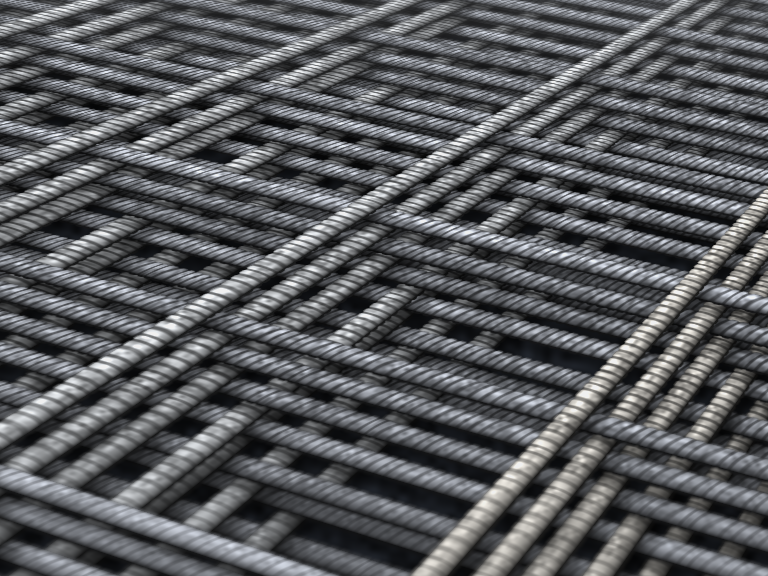
Give the GLSL for this pattern, as a WebGL 1 fragment shader.

```glsl
precision highp float;
// Stacked sheets of ribbed steel mesh, seen obliquely with a shallow focus.
// Two pencils of lines share a tilted horizon to give a perspective grid; each
// sheet is that grid dropped a step lower, painted from the bottom one upward.

uniform vec2 u_resolution;

const vec2 HORIZON_GRAD = vec2(-0.0706, 1.0);

float hash(vec2 p) {
  return fract(sin(dot(p, vec2(127.1, 311.7))) * 43758.5453);
}

float noise(vec2 p) {
  vec2 i = floor(p), f = fract(p);
  f = f * f * (3.0 - 2.0 * f);
  return mix(mix(hash(i), hash(i + vec2(1, 0)), f.x),
             mix(hash(i + vec2(0, 1)), hash(i + vec2(1, 1)), f.x), f.y);
}

// Height below the horizon, which is also the local perspective scale
float horizonDepth(vec2 q) {
  return dot(q, HORIZON_GRAD) + 0.8085;
}

// Position across the nearest bar in radii (positive is its upper side), and its index
vec2 acrossBar(float coord, vec2 grad, float radius, float sheet, float seed) {
  float lower = step(0.5, sheet);
  coord += lower * 0.08 * (hash(vec2(sheet, seed)) - 0.5);
  float id = floor(coord + 0.5);
  float wobble = lower * 0.06 * (hash(vec2(id + seed, sheet)) - 0.5);
  return vec2((coord - id - wobble) / length(grad) / radius, id);
}

// Lays one ribbed rod and its contact shadow over what lies beneath
vec3 paintBar(vec3 under, vec3 steel, float t, float along, float ribs,
              float skew, float seed, float soft, float focus) {
  float x = clamp(t, -1.0, 1.0);

  // Crescent ribs parted by narrow dark notches, slightly uneven
  float phase = along * ribs + skew * x + 0.22 * x * x;
  phase += 0.5 * noise(vec2(along * ribs * 0.6, seed * 31.0));
  float rib = smoothstep(0.1, 0.6, abs(fract(phase) - 0.5) * 2.0);
  rib = mix(0.65, rib, focus);

  // Round cross-section lit from above
  float light = clamp(0.70 * sqrt(1.0 - x * x) + 0.42 * x, 0.0, 1.0);
  float glint = pow(light / 0.82, 6.0) * rib;

  // Mill scale: slow blotches and fine grain
  float blotch = noise(vec2(along * 7.0 + seed * 9.0, seed));
  float grain = noise(vec2(along * ribs * 2.3, x * 2.6 + seed * 13.0));
  float wear = 0.78 + 0.3 * blotch + 0.75 * (grain - 0.5) * focus;

  vec3 rod = steel * (0.05 + light * (0.42 + 0.72 * rib) * wear);
  rod += steel * glint * 0.36 * grain;

  float shadow = 1.0 - smoothstep(0.7, 2.2, abs(t + 0.6));
  float edge = 1.0 + 0.1 * (rib - 0.5);
  float cover = 1.0 - smoothstep(edge - soft, edge + soft, abs(t));
  return mix(under * (1.0 - 0.55 * shadow), rod, cover);
}

void main() {
  vec2 q = gl_FragCoord.xy / u_resolution.y;
  q.y = 1.0 - q.y;
  float depth = horizonDepth(q);

  // Sharp in the middle distance, soft near and far
  float defocus = abs(depth - 1.14);
  float blur = 0.7 / u_resolution.y + 0.011 * max(0.0, defocus - 0.15);
  float focus = 1.0 - 0.7 * smoothstep(0.2, 0.6, defocus);

  vec3 col = vec3(0.045, 0.053, 0.068) * (0.4 + 1.2 * noise(q * 60.0));

  for (int n = 0; n < 7; n++) {
    float sheet = 6.0 - float(n);
    float drop = 0.042 * sheet;
    vec2 p = q - vec2(0.0, depth * drop / (1.0 + drop));
    float h = horizonDepth(p);

    // Perspective grid: u counts the long bars, v the cross bars
    float uRay = (2.231 - p.x) / h;
    float vRay = (p.x + 6.25) / h;
    float u = (uRay - 0.845) / 0.578;
    float v = (vRay - 3.82) / 1.13;
    vec2 uGrad = (vec2(-1.0, 0.0) - uRay * HORIZON_GRAD) / (h * 0.578);
    vec2 vGrad = (vec2(1.0, 0.0) - vRay * HORIZON_GRAD) / (h * 1.13);

    float fade = 1.0 - 0.06 * sheet;

    // Cross bars: darker blue-grey, lying under the long bars
    float crossRadius = 0.0128 * h;
    vec2 bar = acrossBar(v, vGrad, crossRadius, sheet, 3.7);
    float seed = hash(vec2(bar.y, sheet + 20.0));
    vec3 steel = vec3(0.655, 0.68, 0.73) * fade * (0.8 + 0.35 * seed);
    col = paintBar(col, steel, bar.x, u, 34.0, 0.35, seed,
                   blur / crossRadius, focus);

    // Long bars: bright silver, each sheet slid a little further sideways
    float longRadius = 0.0150 * h;
    bar = acrossBar(u + 0.036 * sheet, uGrad, longRadius, sheet, 8.3);
    seed = hash(vec2(bar.y + 40.0, sheet));
    vec3 tint = mix(vec3(0.88, 0.86, 0.82), vec3(0.84, 0.86, 0.88),
                    smoothstep(0.0, 1.0, bar.y));
    steel = tint * fade * (0.88 + 0.2 * seed);
    col = paintBar(col, steel, bar.x, v, 20.0, -0.22, seed,
                   blur / longRadius, focus);
  }

  // Pale haze toward the far side, then a lifted tone curve
  col = mix(col, vec3(0.4, 0.41, 0.43), 0.15 * (1.0 - smoothstep(0.72, 1.0, depth)));
  col = 0.94 * pow(clamp(col, 0.0, 1.0), vec3(0.7));
  gl_FragColor = vec4(col, 1.0);
}
```
